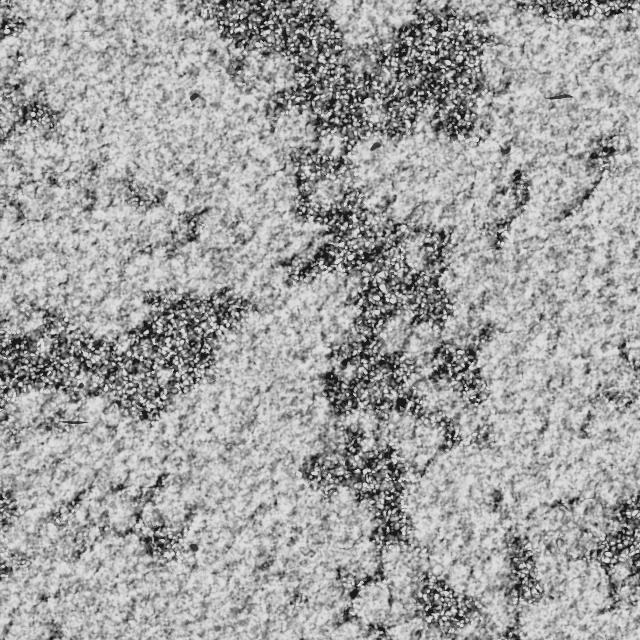
Give the GLSL for this texture, as a Shadertoy shader.

```glsl
float hash(vec2 p) {
    vec3 q = fract(p.xyx * 0.1031);
    q += dot(q, q.yzx + 33.33);
    return fract((q.x + q.y) * q.z);
}

vec2 hash2(vec2 p) {
    return vec2(hash(p + 17.3), hash(p + 71.9));
}

float noise(vec2 p) {
    vec2 i = floor(p), f = fract(p);
    f = f * f * (3.0 - 2.0 * f);
    return mix(mix(hash(i), hash(i + vec2(1, 0)), f.x),
               mix(hash(i + vec2(0, 1)), hash(i + vec2(1, 1)), f.x), f.y);
}

float fbm(vec2 p, int octaves) {
    float sum = 0.0, amp = 0.5, total = 0.0;
    for (int i = 0; i < octaves; i++) {
        sum += amp * noise(p);
        total += amp;
        amp *= 0.5;
        p = mat2(1.6, 1.2, -1.2, 1.6) * p + 13.7;
    }
    return sum / total;
}

// Distance to the nearest scattered point, and that point's random value
vec2 cells(vec2 p) {
    vec2 i = floor(p), nearest = vec2(9.0, 0.0);
    for (int y = -1; y <= 1; y++)
    for (int x = -1; x <= 1; x++) {
        vec2 c = i + vec2(x, y);
        float d = length(c + hash2(c) - p);
        if (d < nearest.x) nearest = vec2(d, hash(c + 5.1));
    }
    return nearest;
}

// Sparse blots, one per chosen grid cell; radius is in cell units
float spots(vec2 p, float chance, vec2 radius) {
    vec2 c = floor(p);
    vec2 d = (fract(p) - 0.3 - 0.4 * hash2(c)) / radius;
    return step(hash(c + 3.7), chance) * smoothstep(1.2, 0.7, length(d));
}

// Lumpy crust: high on the raised patches, low in the gravelly pits
float crustField(vec2 p) {
    vec2 warp = vec2(noise(p * 22.0), noise(p * 22.0 + 40.0)) - 0.5;
    float lobes = 0.5 - cells((p + 0.03 * warp) * 16.0).x;
    return fbm(p * 7.0 + 2.0, 5) + 0.27 * lobes;
}

float crustMask(float field) {
    return smoothstep(0.37, 0.57, field);
}

float height(vec2 p, float field) {
    float ledges = smoothstep(0.5, 0.57, fbm(p * 24.0 + 50.0, 4));
    return 0.6 * crustMask(field) + 0.5 * field + 0.15 * ledges
         + 0.9 * fbm(p * 55.0 + 90.0, 3);
}

void mainImage(out vec4 fragColor, in vec2 fragCoord) {
    vec2 p = fragCoord / iResolution.y;

    // Relief lit from the upper left, with deeper shadows than highlights
    vec2 lit = p + 0.0032 * vec2(-0.8, 0.6);
    float field = crustField(p);
    float relief = height(p, field) - height(lit, crustField(lit));
    relief *= relief < 0.0 ? 1.8 : 1.0;

    // Pale crust over grey pits full of loose, uneven grains
    vec2 wobble = vec2(noise(p * 90.0), noise(p * 90.0 + 20.0)) - 0.5;
    vec2 grain = cells((p + 0.006 * wobble) * 165.0);
    float gravel = 0.2 + mix(0.05, 0.85, grain.y) * smoothstep(0.85, 0.15, grain.x);
    float crust = 0.79 + 0.16 * (grain.y - 0.5);
    float pits = 1.0 - crustMask(field);
    float tone = mix(crust, gravel, pits) + relief;

    // Sandy grain without direction
    vec2 turned = mat2(0.8, 0.6, -0.6, 0.8) * p;
    tone += 0.55 * (fbm(p * 110.0 + 30.0, 2) - 0.5);
    tone += 0.4 * (noise(turned * 270.0) - 0.5);

    // Bright pebbles, dark holes and short cracks
    float pebble = spots((p + 0.004 * wobble) * 48.0, 0.01 + 0.05 * pits, vec2(0.22, 0.18));
    float hole = spots((p + 0.012 * wobble) * 11.0 + 7.0, 0.08, vec2(0.09, 0.07));
    vec2 bend = vec2(0.0, 0.012 * noise(p * 35.0));
    float crack = spots((p + bend) * 4.0 + 3.0, 0.15, vec2(0.09, 0.009));
    tone = mix(tone, 0.98, pebble);
    tone = mix(tone, 0.17 + 0.1 * grain.y, max(hole, crack));

    // Soft ceiling on the highlights
    tone = 0.88 - 0.12 * log(1.0 + exp((0.88 - tone) / 0.12));
    fragColor = vec4(vec3(clamp(tone, 0.1, 0.95)), 1.0);
}
```
